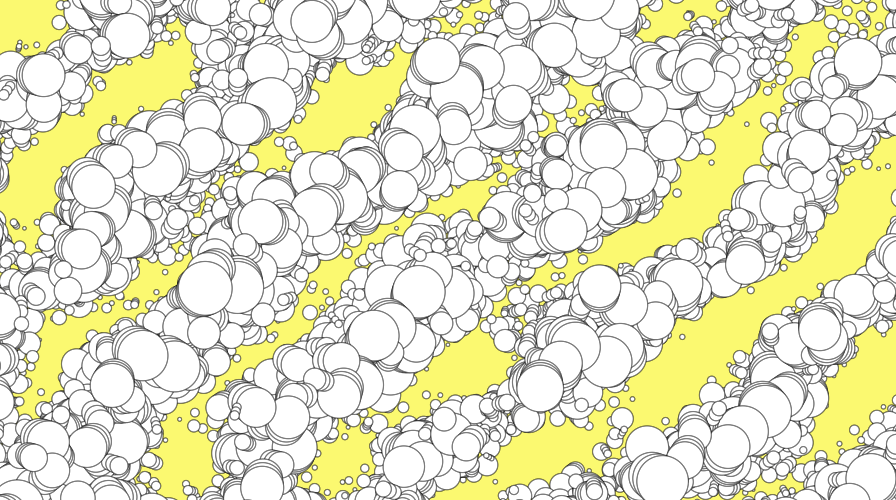
This pattern is drawn by a WebGL 1 fragment shader. Its source:

```glsl
precision highp float;

uniform vec2 u_resolution;

#define LAYERS 7
#define CHAIN 3
#define SMALL_CELL 0.021
#define LARGE_CELL 0.060
#define STREAM_SPACING 0.275
#define STREAM_ANGLE 0.72
#define SPARSE_START -0.66
#define DENSE_START 0.10
#define LINE_WIDTH 0.00135
#define GROUND vec3(0.985, 0.975, 0.44)
#define PAPER vec3(1.0)
#define INK vec3(0.03)

vec4 hash4(vec3 seed) {
  vec4 h = fract(seed.xyzx * vec4(0.1031, 0.1030, 0.0973, 0.1099));
  h += dot(h, h.wzxy + 33.33);
  return fract((h.xxyz + h.yzzw) * h.zywx);
}

mat2 rotation(float angle) {
  float c = cos(angle), s = sin(angle);
  return mat2(c, -s, s, c);
}

// Winding diagonal streams: high in the core, low in the gaps
float streamField(vec2 p) {
  vec2 flow = rotation(STREAM_ANGLE) * p;
  float across = flow.y + 0.035 * sin(flow.x * 5.0 + 1.0)
               + 0.026 * sin(flow.x * 13.0 + flow.y * 9.0);
  float wave = cos(6.2832 * across / STREAM_SPACING);
  float lumps = sin(p.x * 9.0 + 2.0 * sin(p.y * 7.0))
              * sin(p.y * 11.0 + 1.7 * sin(p.x * 6.0));
  float ripple = sin(p.x * 31.0 + 2.0 * sin(p.y * 17.0)) * sin(p.y * 27.0 + p.x * 8.0);
  return wave + 0.85 * lumps + 0.35 * ripple;
}

float coverage(float dist, float softness) {
  return clamp(0.5 - dist / softness, 0.0, 1.0);
}

// Paints one outlined disc over the colour below it
vec3 paintDisc(vec3 below, float dist, float softness) {
  vec3 outlined = mix(below, INK, coverage(dist - 0.5 * LINE_WIDTH, softness));
  return mix(outlined, PAPER, coverage(dist + 0.5 * LINE_WIDTH, softness));
}

// One turned grid of discs and disc chains, stacked in row order
vec3 paintLayer(vec3 color, vec2 p, float layer, float softness) {
  float depth = layer / float(LAYERS - 1);
  float cell = mix(SMALL_CELL, LARGE_CELL, pow(depth, 0.75));
  float start = mix(SPARSE_START, DENSE_START, depth);
  mat2 turn = rotation(layer * 2.4 + 0.5);
  vec2 gridPos = turn * p / cell;
  vec2 home = floor(gridPos);

  for (int j = -1; j <= 1; j++) {
    for (int i = -1; i <= 1; i++) {
      vec2 id = home + vec2(float(i), float(j));
      vec4 shape = hash4(vec3(id + 211.0, layer * 17.0 + 3.0));
      vec4 choice = hash4(vec3(id + 457.0, layer * 29.0 + 11.0));
      vec2 center = id + mix(vec2(0.22), vec2(0.78), shape.xy);

      // Discs thin out and shrink towards the stream edges
      float excess = streamField(center * cell * turn) - start
                   - mix(0.75, 0.35, depth) * (2.0 * choice.x - 1.0);
      if (excess < 0.0 || choice.y > 0.75) continue;
      float radius = mix(0.25, 0.9, smoothstep(0.0, 0.65, excess))
                   * mix(0.35, 1.0, sqrt(shape.z));
      float heading = 6.2832 * shape.w;
      vec2 stride = vec2(cos(heading), sin(heading)) * mix(0.10, 0.21, choice.z);
      bool single = choice.w > 0.9 * depth;

      for (int n = 0; n < CHAIN; n++) {
        if (single && n < CHAIN - 1) continue;
        float along = float(n) / float(CHAIN - 1);
        vec2 offset = stride * (2.0 * along - 1.0);
        float size = radius * mix(0.9, 1.0, along);
        float dist = (length(gridPos - center - offset) - size) * cell;
        color = paintDisc(color, dist, softness);
      }
    }
  }
  return color;
}

void main() {
  float softness = 1.45 / u_resolution.y;
  vec2 p = gl_FragCoord.xy / u_resolution.y;
  vec3 color = GROUND;
  for (int k = 0; k < LAYERS; k++) {
    color = paintLayer(color, p, float(k), softness);
  }
  gl_FragColor = vec4(color, 1.0);
}
```
